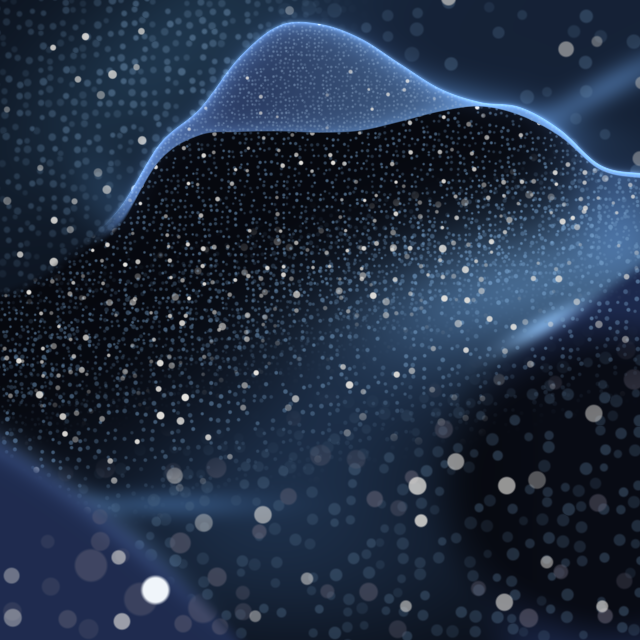
Write a Shadertoy shader that draws this background.

```glsl
const vec3 INK = vec3(0.022, 0.030, 0.055);
const vec3 NAVY = vec3(0.065, 0.105, 0.17);
const vec3 STEEL = vec3(0.36, 0.49, 0.62);
const vec3 CREAM = vec3(0.90, 0.89, 0.87);
const vec3 MAUVE = vec3(0.42, 0.41, 0.48);

// Heights of the crest and of its near lip at evenly spaced x
const float CREST[17] = float[17](0.545, 0.568, 0.615, 0.675, 0.775, 0.830, 0.911, 0.960,
    0.962, 0.940, 0.900, 0.861, 0.840, 0.832, 0.797, 0.742, 0.729);
const float LIP[17] = float[17](0.540, 0.563, 0.610, 0.652, 0.750, 0.789, 0.794, 0.795,
    0.793, 0.796, 0.810, 0.826, 0.834, 0.820, 0.787, 0.735, 0.722);

vec2 hash2(vec2 p) {
    vec3 q = fract(p.xyx * vec3(0.1031, 0.1030, 0.0973));
    q += dot(q, q.yzx + 33.33);
    return fract((q.xx + q.yz) * q.zy);
}

// Catmull-Rom curve through the heights
float curve(float h[17], float x) {
    float s = clamp(x, 0.0, 0.9999) * 16.0;
    int i = int(s);
    float t = fract(s);
    float a = h[max(i - 1, 0)], b = h[i], c = h[i + 1], d = h[min(i + 2, 16)];
    return b + 0.5 * t * (c - a + t * (2.0 * a - 5.0 * b + 4.0 * c - d + t * (3.0 * (b - c) + d - a)));
}

// Signed distance to the curve, positive above
float above(float h[17], vec2 p) {
    float slope = (curve(h, p.x + 0.004) - curve(h, p.x - 0.004)) / 0.008;
    return (p.y - curve(h, p.x)) / sqrt(1.0 + slope * slope);
}

// Rotated elliptical falloff
float glow(vec2 p, vec2 centre, vec2 radius, float angle) {
    float c = cos(angle), s = sin(angle);
    vec2 q = mat2(c, -s, s, c) * (p - centre) / radius;
    return exp(-dot(q, q));
}

// Jittered discs; radius and blur are fractions of a cell
float dots(vec2 p, float cell, float radius, float blur, float density, float seed, float pixel) {
    vec2 q = p / cell, base = floor(q);
    float soft = max(blur, pixel / cell), sum = 0.0;
    for (int j = -1; j <= 1; j++)
    for (int i = -1; i <= 1; i++) {
        vec2 id = base + vec2(i, j);
        vec2 jitter = hash2(id + seed), chance = hash2(id + seed + 71.7);
        float r = radius * mix(0.7, 1.1, chance.y);
        float d = length(q - id - 0.5 - 0.65 * (jitter - 0.5));
        float disc = 1.0 - smoothstep(r - soft, r + soft, d);
        sum = max(sum, disc * step(chance.x, density) * mix(0.4, 1.0, jitter.x));
    }
    return sum;
}

vec3 distance_haze(vec2 p, float px) {
    float left = 1.0 - smoothstep(0.35, 0.60, p.x);
    float lit = glow(p, vec2(0.27, 0.92), vec2(0.30, 0.13), 0.65);
    vec3 col = mix(NAVY * 1.25, NAVY * 0.75, left);
    col += lit * vec3(0.07, 0.13, 0.17);
    col += glow(p, vec2(0.17, 0.69), vec2(0.05, 0.07), 0.5) * vec3(0.06, 0.10, 0.14);
    col += glow(p, vec2(0.95, 0.865), vec2(0.13, 0.025), 0.5) * vec3(0.15, 0.22, 0.30);
    col += glow(p, vec2(0.75, 0.83), vec2(0.18, 0.035), -0.25) * vec3(0.10, 0.16, 0.22);
    col = mix(col, STEEL * 0.9, left * (0.30 + 0.55 * lit) * dots(p, 0.018, 0.30, 0.12, 0.9, 3.0, px));
    col = mix(col, CREAM, left * 0.9 * dots(p, 0.048, 0.13, 0.025, 0.28, 9.0, px));
    col = mix(col, STEEL, (1.0 - left) * 0.35 * dots(p, 0.042, 0.25, 0.05, 0.5, 15.0, px));
    return mix(col, CREAM * 0.85, (1.0 - left) * 0.75 * dots(p, 0.065, 0.18, 0.03, 0.22, 21.0, px));
}

vec3 slope_shade(vec2 p) {
    vec3 col = INK;
    col += glow(p, vec2(0.84, 0.56), vec2(0.27, 0.10), 0.22) * vec3(0.21, 0.31, 0.40);
    col += glow(p, vec2(0.97, 0.68), vec2(0.09, 0.13), 0.3) * vec3(0.14, 0.22, 0.33);
    col += glow(p, vec2(0.60, 0.41), vec2(0.36, 0.15), 0.5) * vec3(0.07, 0.12, 0.18);
    col += glow(p, vec2(0.47, 0.14), vec2(0.36, 0.18), 0.0) * vec3(0.07, 0.12, 0.18);
    col += glow(p, vec2(0.24, 0.212), vec2(0.15, 0.022), 0.0) * vec3(0.10, 0.16, 0.23);
    // Near fold on the right: blue shoulder, dark hollow, lit edge
    float foldTop = 0.40 + 0.68 * (p.x - 0.73);
    float shoulder = (1.0 - smoothstep(-0.02, 0.015, p.y - foldTop)) * smoothstep(0.72, 0.88, p.x);
    col = mix(col, vec3(0.11, 0.16, 0.30), shoulder);
    float hollow = 1.0 - smoothstep(0.75, 1.15, length((p - vec2(0.96, 0.24)) / vec2(0.27, 0.25)));
    col = mix(col, INK, 0.9 * hollow);
    return col + glow(p, vec2(0.85, 0.49), vec2(0.07, 0.016), 0.5) * vec3(0.28, 0.36, 0.44);
}

void mainImage(out vec4 fragColor, in vec2 fragCoord) {
    vec2 p = fragCoord / iResolution.xy;
    float px = 1.0 / iResolution.y;
    float crest = above(CREST, p), lip = above(LIP, p);
    float crisp = smoothstep(0.14, 0.22, p.x);
    float edge = mix(0.012, px, crisp);

    // Far haze, then the front slope with dots growing toward the viewer
    vec3 col = distance_haze(p, px);
    float depth = 1.0 - p.y + 0.25 * (p.x - 0.5);
    float fine = 1.0 - smoothstep(0.42, 0.60, depth);
    float near = smoothstep(0.60, 0.76, depth);
    float middle = smoothstep(0.30, 0.46, depth) * (1.0 - near);
    vec3 slope = slope_shade(p);
    vec3 tint = mix(STEEL, STEEL * 1.35, glow(p, vec2(0.82, 0.60), vec2(0.3, 0.15), 0.2));
    slope = mix(slope, tint, fine * 0.75 * dots(p, 0.0095, 0.24, 0.08, 0.75, 31.0, px));
    slope = mix(slope, tint, middle * 0.70 * dots(p, 0.0145, 0.23, 0.06, 0.70, 37.0, px));
    slope = mix(slope, STEEL * 0.85, near * 0.45 * dots(p, 0.028, 0.32, 0.07, 0.6, 43.0, px));
    slope = mix(slope, CREAM, fine * dots(p, 0.025, 0.14, 0.03, 0.45, 47.0, px));
    slope = mix(slope, CREAM, middle * dots(p, 0.037, 0.15, 0.025, 0.38, 53.0, px));
    col = mix(col, slope, 1.0 - smoothstep(-edge, edge, lip));

    // Translucent dome between lip and crest
    vec3 dome = mix(vec3(0.15, 0.21, 0.36), vec3(0.22, 0.32, 0.47), smoothstep(0.3, 0.65, p.x));
    dome += vec3(0.12, 0.17, 0.22) * (exp(-abs(lip) / 0.014) + exp(-abs(crest) / 0.018));
    dome = mix(dome, vec3(0.52, 0.63, 0.76), 0.6 * dots(p, 0.0065, 0.27, 0.1, 0.8, 59.0, px));
    dome = mix(dome, CREAM, 0.9 * dots(p, 0.028, 0.10, 0.03, 0.3, 61.0, px));
    float inDome = smoothstep(-edge, edge, lip) * (1.0 - smoothstep(-edge, edge, crest));
    col = mix(col, dome, inDome * crisp);
    col += vec3(0.22, 0.30, 0.38) * crisp * exp(-abs(crest) / 0.0025);
    col += vec3(0.06, 0.09, 0.14) * crisp * exp(-abs(crest) / 0.015);

    // Blurred hill at the lower left
    float hill = p.y - (0.31 - 0.6 * p.x - 0.6 * p.x * p.x);
    float inHill = 1.0 - smoothstep(-0.025, 0.02, hill);
    col = mix(col, vec3(0.12, 0.17, 0.31), inHill);
    col += vec3(0.08, 0.11, 0.15) * exp(-pow(hill / 0.03, 2.0)) * (1.0 - smoothstep(0.2, 0.4, p.x));

    // Foreground bokeh
    float front = max(near * (1.0 - inHill), inHill * 0.8);
    col = mix(col, MAUVE, front * 0.55 * dots(p, 0.06, 0.25, 0.035, 0.35, 67.0, px));
    col = mix(col, CREAM, near * 0.85 * dots(p, 0.075, 0.17, 0.025, 0.24, 73.0, px));
    col = mix(col, MAUVE, inHill * 0.55 * dots(p, 0.09, 0.27, 0.03, 0.4, 79.0, px));
    float beacon = length(p - vec2(0.243, 0.078));
    col = mix(col, vec3(0.94, 0.96, 0.98), 1.0 - smoothstep(0.018, 0.025, beacon));

    fragColor = vec4(clamp(col, 0.0, 1.0), 1.0);
}
```
